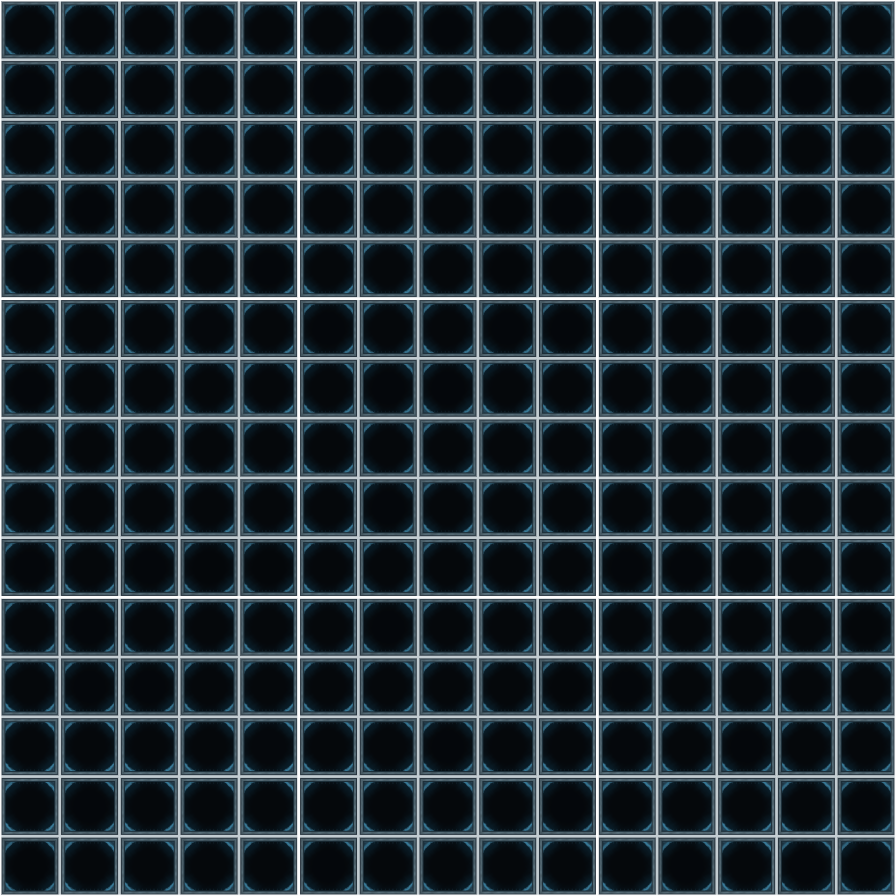
Reproduce this pattern procedurally as a Shadertoy shader.

```glsl
const float TILES = 15.0;          // repeats across and down
const float ACCENT_EVERY = 5.0;    // every fifth joint is brighter
const float JOINT_HALF = 0.023;    // distances in tile widths, from the tile edge
const float BEVEL_END = 0.040;
const float FRAME_END = 0.074;
const float GROOVE_END = 0.092;
const float DISC_RADIUS = 0.475;
const float STREAK_RADIUS = 0.500;
const float STREAK_WIDTH = 0.020;
const float TILE_VARIATION = 0.10;

const vec3 JOINT = vec3(0.76, 0.80, 0.82);
const vec3 JOINT_ACCENT = vec3(0.99);
const vec3 BEVEL = vec3(0.15, 0.20, 0.24);
const vec3 FRAME = vec3(0.31, 0.39, 0.43);
const vec3 GROOVE = vec3(0.11, 0.18, 0.22);
const vec3 CORNER = vec3(0.13, 0.23, 0.29);
const vec3 DISC_CORE = vec3(0.018, 0.030, 0.043);
const vec3 DISC_RIM = vec3(0.035, 0.105, 0.145);
const vec3 STREAK = vec3(0.22, 0.49, 0.61);

float hash(vec2 p) {
    vec3 q = fract(vec3(p.xyx) * 0.1031);
    q += dot(q, q.yzx + 33.33);
    return fract((q.x + q.y) * q.z);
}

// Coverage of the region below a limit, one pixel of smoothing.
float below(float value, float limit, float pixel) {
    return clamp((limit - value) / pixel + 0.5, 0.0, 1.0);
}

// Layered sines, the same grain in every tile.
float grain(vec2 p) {
    return 0.5 * sin(p.x * 47.0 + 2.0 * sin(p.y * 31.0))
         + 0.3 * sin(p.y * 71.0 - p.x * 39.0 + 1.3)
         + 0.2 * sin(p.x * 113.0 + p.y * 97.0);
}

vec3 panel(vec2 p, float pixel) {
    float radius = length(p);
    float rough = grain(p);
    float diagonal = smoothstep(0.55, 0.95, 2.0 * abs(p.x * p.y) / max(radius * radius, 1e-4));

    // Dark disc with a faint teal rim
    float rim = smoothstep(0.26, DISC_RADIUS, radius + 0.012 * rough);
    vec3 color = mix(DISC_CORE, DISC_RIM, rim * mix(0.45, 1.0, diagonal));

    // Corner plates and their glowing inner edges
    float plate = 1.0 - below(radius + 0.008 * rough, DISC_RADIUS, pixel);
    color = mix(color, CORNER * (1.0 + 0.2 * rough), plate);
    float offset = (radius - STREAK_RADIUS + 0.008 * rough) / STREAK_WIDTH;
    float strength = (p.x < 0.0 && p.y > 0.0) ? 0.65 : 0.9;
    color = mix(color, STREAK, exp(-offset * offset) * diagonal * strength);

    // Faint ticks beside the upper and lower frame
    float row = smoothstep(0.025, 0.0, abs(abs(p.y) - 0.39));
    float tick = smoothstep(0.2, 0.8, sin(p.x * 100.0)) * step(abs(p.x), 0.24);
    return color + vec3(0.025, 0.045, 0.055) * row * tick;
}

void mainImage(out vec4 fragColor, in vec2 fragCoord) {
    vec2 grid = fragCoord / iResolution.xy * TILES;
    vec2 tile = mod(floor(grid), TILES);
    vec2 p = fract(grid) - 0.5;
    float pixel = TILES / min(iResolution.x, iResolution.y);
    vec2 edges = 0.5 - abs(p);
    float edge = min(edges.x, edges.y);

    // Panel inside a worn metal frame
    vec3 color = panel(p, pixel);
    color = mix(color, GROOVE, below(edge, GROOVE_END, pixel));
    vec3 metal = FRAME * (1.0 + 0.10 * grain(p * 0.7));
    color = mix(color, metal, below(edge, FRAME_END, pixel));
    color = mix(color, BEVEL, below(edge, BEVEL_END, pixel));
    color *= 1.0 + TILE_VARIATION * (hash(tile) - 0.5);

    // Light joints, with wider-spaced accents
    vec2 joint = vec2(below(edges.x, JOINT_HALF, pixel), below(edges.y, JOINT_HALF, pixel));
    vec2 accent = step(mod(floor(grid + 0.5), ACCENT_EVERY), vec2(0.5)) * joint;
    color = mix(color, JOINT, max(joint.x, joint.y));
    color = mix(color, JOINT_ACCENT, max(accent.x, accent.y));

    fragColor = vec4(clamp(color, 0.0, 1.0), 1.0);
}
```
